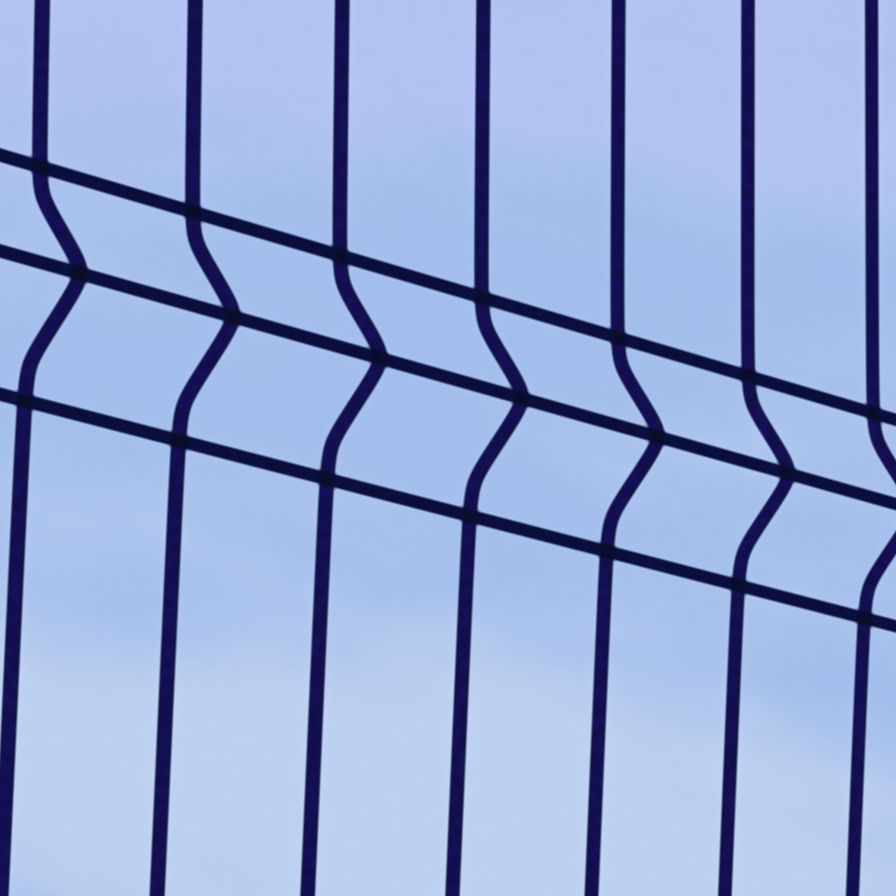
A Shadertoy shader for this pattern:

```glsl
// Welded wire fence against a pale, hazy sky. Seven bent upright wires cross three
// sloping rails; each wire is a chain of straight runs with rounded corners,
// and the spacing tightens to the right. Stretched gradient noise makes the clouds.

const int   WIRE_COUNT = 7;
const int   RAIL_COUNT = 3;
const vec3  WIRE_LAYOUT = vec3(0.0443, 0.1738, -0.00311); // start, step, narrowing
const vec2  WIRE_HALF_WIDTH = vec2(0.0086, 0.0073);       // first wire, last wire
const vec2  RAIL_HALF_WIDTH = vec2(0.0074, 0.0068);       // left end, right end
const vec2  UPPER_LEAN = vec2(0.020, -0.002);             // first wire, last wire
const vec2  LOWER_LEAN = vec2(0.047, 0.040);
const vec2  LOWER_SHIFT = vec2(-0.0155, -0.0100);
const float KINK_REACH = 0.053;
const float BEND_RADIUS = 0.018;
const float APEX_RADIUS = 0.0145;
const float WELD_BLEND = 0.004;
const float EDGE_SOFTNESS = 0.0019;

const vec3 SKY_BLUE   = vec3(0.635, 0.742, 0.922);
const vec3 SKY_HAZE   = vec3(0.735, 0.812, 0.936);
const vec3 SKY_VIOLET = vec3(0.700, 0.762, 0.945);
const vec3 WIRE_CORE  = vec3(0.075, 0.055, 0.325);
const vec3 WIRE_RIM   = vec3(0.065, 0.075, 0.265);
const vec3 RAIL_COLOR = vec3(0.040, 0.055, 0.235);
const vec3 WELD_COLOR = vec3(0.035, 0.050, 0.160);

vec2 hashGradient(vec2 cell) {
    vec3 q = fract(cell.xyx * vec3(0.1031, 0.1030, 0.0973));
    q += dot(q, q.yzx + 33.33);
    float angle = 6.2832 * fract((q.x + q.y) * q.z);
    return vec2(cos(angle), sin(angle));
}

float gradientNoise(vec2 p) {
    vec2 i = floor(p), f = fract(p);
    vec2 u = f * f * f * (f * (f * 6.0 - 15.0) + 10.0);
    vec2 e = vec2(0.0, 1.0);
    float low  = mix(dot(hashGradient(i), f),
                     dot(hashGradient(i + e.yx), f - e.yx), u.x);
    float high = mix(dot(hashGradient(i + e.xy), f - e.xy),
                     dot(hashGradient(i + e.yy), f - e.yy), u.x);
    return mix(low, high, u.y);
}

float fbm(vec2 p) {
    float sum = 0.0, amplitude = 0.6;
    for (int k = 0; k < 4; k++) {
        sum += amplitude * gradientNoise(p);
        p = p * 2.03 + 17.3;
        amplitude *= 0.5;
    }
    return sum;
}

vec3 skyColor(vec2 p) {
    vec2 streak = vec2(p.x * 1.6, (p.y + 0.22 * p.x) * 4.2);
    float band = 0.5 + 0.42 * cos(6.2832 * (p.y - 0.10 + 0.12 * p.x));
    float haze = smoothstep(0.0, 1.0, band + 1.1 * fbm(streak + 3.7));
    vec3 cloud = mix(SKY_HAZE, SKY_VIOLET, smoothstep(0.45, 0.95, p.y));
    return mix(SKY_BLUE, cloud, haze);
}

// Rail height (x) and slope (y).
vec2 railLine(int k, float x) {
    float j = float(k);
    float slope = -0.2956 + 0.0077 * j + 0.0053 * j * j;
    float start = 0.827 - 0.0805 * j - 0.0265 * j * j;
    return vec2(start + slope * x, slope);
}

// Ramp with a rounded corner: value and derivative.
vec2 softRamp(float d, float radius) {
    float h = sqrt(d * d + radius * radius);
    return 0.5 * vec2(d + h, 1.0 + d / h);
}

// Signed distance to the centre line of wire i.
float wireOffset(vec2 p, float i, float along) {
    float x0 = WIRE_LAYOUT.x + i * (WIRE_LAYOUT.y + i * WIRE_LAYOUT.z);
    float topY = railLine(0, x0).x;
    float apexY = railLine(1, x0 + 0.042).x;
    float baseY = railLine(2, x0 - 0.013).x;
    float bendY = mix(topY, apexY, 0.27);
    float returnY = mix(apexY, baseY, 0.71);

    // Sideways travel per unit of descent in each straight run.
    float upper = -mix(UPPER_LEAN.x, UPPER_LEAN.y, along);
    float lower = -mix(LOWER_LEAN.x, LOWER_LEAN.y, along);
    float outward = (KINK_REACH + 0.0015) / (bendY - apexY);
    float inward = (mix(LOWER_SHIFT.x, LOWER_SHIFT.y, along) - KINK_REACH) / (apexY - returnY);

    vec2 path = vec2(x0 - 0.0015 + upper * (bendY - p.y), upper);
    path += (outward - upper) * softRamp(bendY - p.y, BEND_RADIUS);
    path += (inward - outward) * softRamp(apexY - p.y, APEX_RADIUS);
    path += (lower - inward) * softRamp(returnY - p.y, BEND_RADIUS);
    return (p.x - path.x) * inversesqrt(1.0 + path.y * path.y);
}

float smoothMin(float a, float b, float k) {
    float h = max(k - abs(a - b), 0.0) / k;
    return min(a, b) - 0.25 * h * h * k;
}

void mainImage(out vec4 fragColor, in vec2 fragCoord) {
    vec2 p = fragCoord / iResolution.y;
    float soft = max(EDGE_SOFTNESS, 0.75 / iResolution.y);

    // Nearest wire and nearest rail
    float wire = 1.0, rail = 1.0, across = 0.0;
    for (int i = 0; i < WIRE_COUNT; i++) {
        float along = float(i) / float(WIRE_COUNT - 1);
        float halfWidth = mix(WIRE_HALF_WIDTH.x, WIRE_HALF_WIDTH.y, along);
        float offset = wireOffset(p, float(i), along);
        if (abs(offset) - halfWidth < wire) {
            wire = abs(offset) - halfWidth;
            across = offset / halfWidth;
        }
    }
    for (int k = 0; k < RAIL_COUNT; k++) {
        vec2 line = railLine(k, p.x);
        float d = abs(p.y - line.x) * inversesqrt(1.0 + line.y * line.y);
        rail = min(rail, d - mix(RAIL_HALF_WIDTH.x, RAIL_HALF_WIDTH.y, p.x));
    }
    float fence = smoothMin(wire, rail, WELD_BLEND);

    // Paint: indigo wires, darker rails, near-black welds
    float grain = gradientNoise(p * 90.0);
    vec3 paint = mix(WIRE_CORE, WIRE_RIM, smoothstep(0.3, 1.0, abs(across + 0.12)));
    paint = mix(paint, RAIL_COLOR, smoothstep(soft, -soft, rail));
    paint = mix(paint, WELD_COLOR, smoothstep(0.004, -0.004, max(wire, rail)));
    paint *= 1.0 + 0.22 * grain;

    // Sky with a faint bright fringe beside the metal
    vec3 sky = skyColor(p) + 0.006 * gradientNoise(p * 60.0);
    sky += 0.02 * exp(-max(fence, 0.0) / 0.005);

    fragColor = vec4(mix(sky, paint, smoothstep(soft, -soft, fence)), 1.0);
}
```
